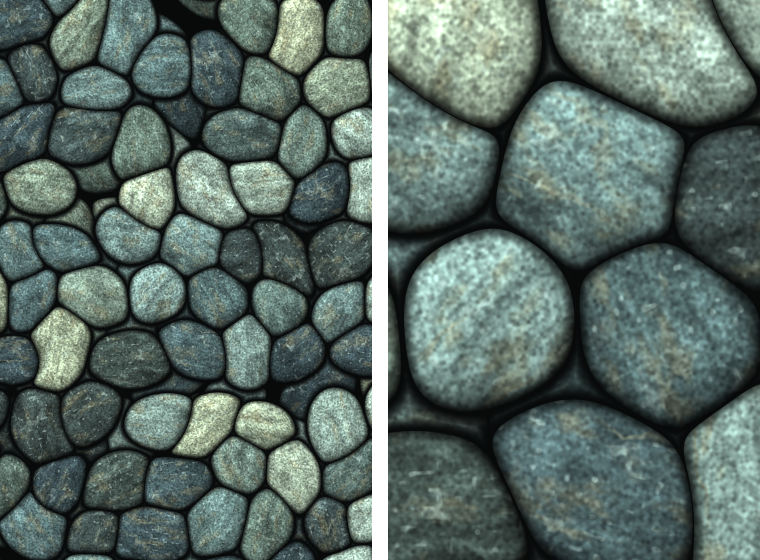
Left: the whole. Right: its middle third, enlarged.
A Shadertoy shader for this texture:

```glsl
// A bed of smooth river pebbles in slate, teal and sage with dark gaps.
// Stones are cells of an elliptical Voronoi diagram whose borders are rounded
// by a soft minimum; a second, shaded layer shows through the gaps.

const float ROWS = 9.9;         // grid rows over the canvas height
const float ROUNDING = 0.05;    // softness of the stone corners
const float GAP = 0.002;        // half gap between touching stones
const vec3 SLATE = vec3(0.22, 0.285, 0.30);
const vec3 TEAL = vec3(0.37, 0.48, 0.475);
const vec3 SAGE = vec3(0.60, 0.695, 0.635);
const vec3 OLIVE_TINT = vec3(1.06, 1.0, 0.91);
const vec3 OCHRE = vec3(0.56, 0.54, 0.41);
const vec3 PALE = vec3(0.66, 0.76, 0.72);
const vec3 SHADOW = vec3(0.03, 0.038, 0.04);

struct Stone { vec2 center; vec2 axis; mat2 metric; float radius; float lift; };
struct Hit { Stone stone; vec2 id; float rim; vec2 slope; };

vec2 hash2(vec2 p) {
    return fract(sin(vec2(dot(p, vec2(127.1, 311.7)), dot(p, vec2(269.5, 183.3)))) * 43758.5453);
}

float noise(vec2 p) {
    vec2 i = floor(p), f = fract(p);
    f = f * f * (3.0 - 2.0 * f);
    float low = mix(hash2(i).x, hash2(i + vec2(1, 0)).x, f.x);
    float high = mix(hash2(i + vec2(0, 1)).x, hash2(i + vec2(1, 1)).x, f.x);
    return mix(low, high, f.y);
}

float fbm(vec2 p) {
    float sum = 0.0, gain = 0.533;
    for (int i = 0; i < 4; i++) {
        sum += gain * noise(p);
        p = mat2(1.6, 1.2, -1.2, 1.6) * p + 7.3;
        gain *= 0.5;
    }
    return sum;
}

// One randomly turned and sized ellipse per grid cell; a few are left out
Stone stoneAt(vec2 cell, float seed) {
    vec2 shift = hash2(cell + seed), form = hash2(cell + seed + 31.7), size = hash2(cell + seed + 67.3);
    float angle = 3.14159 * form.x;
    vec2 axis = vec2(cos(angle), sin(angle)), side = vec2(-axis.y, axis.x);
    vec2 radii = vec2(mix(0.66, 0.88, form.y), mix(0.50, 0.61, size.x)) * mix(0.90, 1.10, size.y);
    vec2 center = cell + 0.5 + vec2(0.5 * mod(cell.y, 2.0) - 0.25, 0.0) + (shift - 0.5) * 0.58;
    mat2 metric = outerProduct(axis, axis) / (radii.x * radii.x)
                + outerProduct(side, side) / (radii.y * radii.y);
    float lift = 4.0 * step(0.95, hash2(cell + seed + 11.9).x);
    return Stone(center, axis, metric, sqrt(radii.x * radii.y), lift);
}

float reach(Stone s, vec2 p) {
    vec2 d = p - s.center;
    return dot(d, s.metric * d) + s.lift;
}

// Finds the stone under p, its rounded rim distance and the rim gradient
Hit findStone(vec2 p, float seed) {
    vec2 home = floor(p), id = home;
    float nearest = 1e5;
    for (int k = 0; k < 25; k++) {
        vec2 cell = home + vec2(k % 5 - 2, k / 5 - 2);
        float q = reach(stoneAt(cell, seed), p);
        if (q < nearest) { nearest = q; id = cell; }
    }
    Stone own = stoneAt(id, seed);
    vec2 pull = own.metric * (p - own.center);
    float total = exp(-0.5 * own.radius * (1.0 - nearest) / ROUNDING);
    vec2 slope = -pull * own.radius * total;
    for (int k = 0; k < 25; k++) {
        vec2 cell = home + vec2(k % 5 - 2, k / 5 - 2);
        if (cell == id) continue;
        Stone other = stoneAt(cell, seed);
        vec2 grad = 2.0 * (other.metric * (p - other.center) - pull);
        float steep = max(length(grad), 0.4);
        float weight = exp(-(reach(other, p) - nearest) / (steep * ROUNDING));
        total += weight;
        slope += weight * grad / steep;
    }
    return Hit(own, id, -ROUNDING * log(total) - GAP, slope / total);
}

// Mottled mineral colour with streaks, flecks, veins and fine grain
vec3 mineral(vec2 local, vec2 id) {
    vec2 pick = hash2(id + 5.1), q = local + 40.0 * hash2(id + 9.4);
    vec3 color = mix(SLATE, TEAL, smoothstep(0.05, 0.6, pick.x));
    color = mix(color, SAGE, smoothstep(0.45, 1.0, pick.x));
    color *= mix(vec3(1), OLIVE_TINT, smoothstep(0.35, 0.75, pick.y));
    float cloud = fbm(q * 3.5), streak = fbm(q * vec2(2.5, 9.0) + 2.0 * cloud);
    color *= 0.32 + 0.6 * cloud + 0.8 * streak;
    color = mix(color, OCHRE, 0.4 * smoothstep(0.54, 0.78, fbm(q * vec2(4.0, 8.0) + 19.0)));
    float line = abs(noise(q * vec2(0.8, 2.0) + 51.0) + 0.25 * fbm(q * 5.0) - 0.62);
    float vein = (1.0 - smoothstep(0.005, 0.04, line)) * smoothstep(0.45, 0.75, noise(q * 2.3 + 8.0));
    color = mix(color, mix(OCHRE, PALE, pick.y), 0.4 * vein);
    color = mix(color, PALE, 0.4 * smoothstep(0.72, 0.92, noise(q * 19.0)));
    float grain = noise(q * 33.0) + noise(mat2(0.8, 0.6, -0.6, 0.8) * q * 47.0);
    return color * (0.62 + 0.38 * grain);
}

// Domed stone lit softly from the upper left, dark towards its rim
vec3 shadeStone(Hit hit, vec2 p) {
    vec2 d = p - hit.stone.center, axis = hit.stone.axis;
    vec2 local = vec2(dot(d, axis), dot(d, vec2(-axis.y, axis.x)));
    float t = clamp(hit.rim / 0.36, 0.0, 1.0);
    float height = sqrt(1.0 - (1.0 - t) * (1.0 - t) + 0.12);
    vec3 normal = normalize(vec3(-hit.slope * 0.62 * (1.0 - t) / height, 1.0));
    float light = max(dot(normal, normalize(vec3(-0.2, 0.45, 0.85))), 0.0);
    float occlusion = mix(0.3, 1.0, smoothstep(-0.02, 0.075, hit.rim));
    return mineral(local, hit.id) * (0.20 + 1.03 * light) * occlusion;
}

void mainImage(out vec4 fragColor, in vec2 fragCoord) {
    vec2 p = fragCoord / iResolution.y * ROWS + 3.0;
    float blur = 0.7 * ROWS / iResolution.y;
    Hit top = findStone(p, 0.0);
    Hit below = findStone(p + 0.45, 140.0);
    float open = 0.75 * smoothstep(0.01, 0.14, -top.rim);
    vec3 color = mix(SHADOW, shadeStone(below, p + 0.45), open * smoothstep(-blur, blur, below.rim));
    color = mix(color, shadeStone(top, p), smoothstep(-blur, blur, top.rim));
    fragColor = vec4(color, 1.0);
}
```
